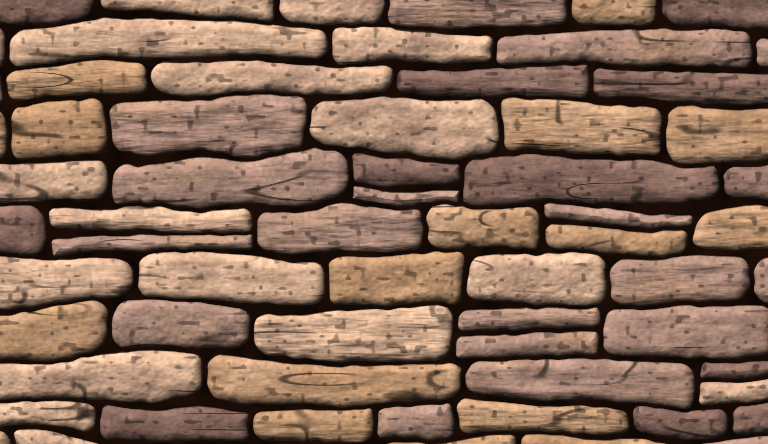
Reproduce this texture procedurally as a Shadertoy shader.

```glsl
// Dry-stacked sandstone wall: wavy courses of long rounded slabs with dark joints.
// Each slab is a tilted, tapered rounded box; its domed height plus layered noise
// is lit from the upper left, with short shadows cast by the slabs that stand out.

const float COURSE = 0.108;      // mean course height
const float SLAB = 0.42;         // mean slab length
const float EDGE_JITTER = 0.56;  // irregularity of courses and lengths
const float GAP = 0.0045;        // inset of every slab
const float BEVEL = 0.026;       // width of the rounded rim
const float PROTRUSION = 0.028;  // largest difference in depth
const float RELIEF = 0.012;      // roughness of the faces
const float SPLIT_SHARE = 0.16;  // share of slabs split into two thin ones
const vec3 LIGHT = vec3(-0.30, 0.60, 0.74);
const vec3 JOINT = vec3(0.085, 0.04, 0.02);
const vec3 ROCK[4] = vec3[4](
    vec3(0.50, 0.385, 0.345),    // mauve
    vec3(0.65, 0.52, 0.46),      // taupe
    vec3(0.70, 0.545, 0.41),     // ochre
    vec3(0.82, 0.67, 0.555));    // pale sand

struct Stone { float dist; float id; };

float hash(vec2 p) {
    vec3 q = fract(p.xyx * 0.1031);
    q += dot(q, q.yzx + 33.33);
    return fract((q.x + q.y) * q.z);
}

float noise(vec2 p) {
    vec2 i = floor(p), f = fract(p);
    f = f * f * (3.0 - 2.0 * f);
    vec2 e = vec2(1.0, 0.0);
    return mix(mix(hash(i), hash(i + e), f.x),
               mix(hash(i + e.yx), hash(i + e.xx), f.x), f.y);
}

float fbm(vec2 p) {
    float sum = 0.0, amp = 0.53;
    for (int i = 0; i < 4; i++) {
        sum += amp * noise(p);
        p = mat2(1.99, 0.12, -0.12, 1.99) * p + 7.3;
        amp *= 0.5;
    }
    return sum;
}

float jittered(float i, vec2 seed) {
    return i + EDGE_JITTER * (hash(seed) - 0.5);
}

// Bends the courses and frays the outlines
vec2 warp(vec2 p) {
    p.y += 0.05 * (noise(p * vec2(2.6, 4.0)) - 0.5);
    p += 0.018 * (vec2(noise(p * 9.0 + 20.0), noise(p * 9.0 + 60.0)) - 0.5);
    return p + 0.006 * (vec2(noise(p * 38.0), noise(p * 38.0 + 40.0)) - 0.5);
}

float slabDistance(vec2 p, vec2 lo, vec2 hi, float id) {
    vec2 halfSize = max(0.5 * (hi - lo) - GAP, vec2(0.008));
    vec2 q = p - 0.5 * (lo + hi);
    float tilt = hash(vec2(id, 11.0)) - 0.5, taper = hash(vec2(id, 23.0)) - 0.5;
    q.y -= 0.07 * tilt * q.x;
    halfSize.y *= 1.0 + 0.4 * taper * clamp(q.x / halfSize.x, -1.0, 1.0);
    float corner = min(halfSize.x, halfSize.y) * mix(0.35, 0.85, hash(vec2(id, 37.0)));
    vec2 d = abs(q) - halfSize + corner;
    return length(max(d, 0.0)) + min(max(d.x, d.y), 0.0) - corner;
}

// Nearest slab, kept apart from its closest neighbour by a thin seam
Stone findStone(vec2 p) {
    p = warp(p);
    float nearest = 1.0, second = 1.0, nearestId = 0.0;
    for (int j = -1; j <= 1; j++) {
        float row = floor(p.y / COURSE) + float(j);
        float bottom = COURSE * jittered(row, vec2(row, 3.0));
        float top = COURSE * jittered(row + 1.0, vec2(row + 1.0, 3.0));
        float len = SLAB * mix(0.65, 1.35, hash(vec2(row, 71.0)));
        float x = p.x / len + 9.0 * hash(vec2(row, 53.0));
        for (int k = -1; k <= 1; k++) {
            float col = floor(x) + float(k);
            vec2 cell = vec2(col, row + 90.0);
            float left = (jittered(col, cell) - x) * len + p.x;
            float right = (jittered(col + 1.0, cell + vec2(1.0, 0.0)) - x) * len + p.x;
            bool split = hash(cell + 130.0) < SPLIT_SHARE && top - bottom > 0.8 * COURSE;
            float middle = split ? mix(bottom, top, mix(0.35, 0.65, hash(cell + 170.0))) : top;
            for (int s = 0; s < (split ? 2 : 1); s++) {
                float id = 100.0 * hash(cell + 210.0 + 40.0 * float(s));
                float d = slabDistance(p, vec2(left, s == 0 ? bottom : middle),
                                       vec2(right, s == 0 ? middle : top), id);
                if (d < nearest) { second = nearest; nearest = d; nearestId = id; }
                else second = min(second, d);
            }
        }
    }
    return Stone(max(nearest, 0.5 * (nearest - second) + 0.003), nearestId);
}

float domeHeight(Stone s) {
    float t = 1.0 - clamp(-s.dist / BEVEL, 0.0, 1.0);
    float base = PROTRUSION * hash(vec2(s.id, 5.0));
    return s.dist > 0.0 ? 0.0 : base + 0.75 * BEVEL * sqrt(1.0 - t * t);
}

float faceHeight(vec2 p, Stone s) {
    vec2 q = p + s.id * vec2(1.7, 3.1);
    float layered = smoothstep(0.35, 0.9, hash(vec2(s.id, 47.0)));
    float rough = mix(fbm(q * vec2(16.0, 22.0)), fbm(q * vec2(7.0, 36.0)), layered);
    return domeHeight(s) + RELIEF * rough;
}

vec3 rockColor(vec2 p, float id) {
    vec2 q = p + id * vec2(1.7, 3.1);
    int kind = int(4.0 * hash(vec2(id, 83.0)));
    float blotch = smoothstep(0.45, 0.8, fbm(q * vec2(6.0, 11.0) + 5.0));
    vec3 color = mix(ROCK[kind], ROCK[(kind + 1) % 4], 0.45 * blotch);
    color *= 0.84 + 0.3 * fbm(q * vec2(22.0, 40.0)) + 0.14 * (noise(q * 140.0) - 0.5);
    // Bedding cracks and pits
    float crack = 1.0 - smoothstep(0.01, 0.05, abs(noise(q * vec2(6.0, 27.0)) - 0.5));
    crack *= smoothstep(0.5, 0.75, noise(q * vec2(9.0, 14.0) + 31.0));
    float pit = smoothstep(0.74, 0.92, noise(q * vec2(60.0, 85.0)));
    return color * (1.0 - 0.5 * crack) * (1.0 - 0.35 * pit);
}

void mainImage(out vec4 fragColor, in vec2 fragCoord) {
    vec2 p = fragCoord / iResolution.y;
    Stone stone = findStone(p);

    // Surface normal and diffuse light
    vec2 e = vec2(0.002, 0.0);
    float h = faceHeight(p, stone);
    float hx = faceHeight(p + e, findStone(p + e));
    float hy = faceHeight(p + e.yx, findStone(p + e.yx));
    vec3 normal = normalize(vec3(h - hx, h - hy, e.x));
    float diffuse = max(dot(normal, normalize(LIGHT)), 0.0);

    // Shadows from slabs above
    float shadow = 0.0, dome = domeHeight(stone);
    for (int i = 1; i <= 3; i++) {
        float reach = 0.008 * float(i);
        vec2 toLight = reach * normalize(LIGHT.xy);
        float rise = domeHeight(findStone(p + toLight)) - dome - 1.1 * reach;
        shadow = max(shadow, smoothstep(0.0, 0.009, rise));
    }

    float shade = (0.2 + 1.07 * diffuse) * (1.0 - 0.75 * shadow);
    vec3 joint = JOINT * (0.6 + 0.8 * noise(p * 30.0));
    float cover = smoothstep(0.0012, -0.0025, stone.dist);
    fragColor = vec4(mix(joint, max(rockColor(p, stone.id) * shade, JOINT), cover), 1.0);
}
```
